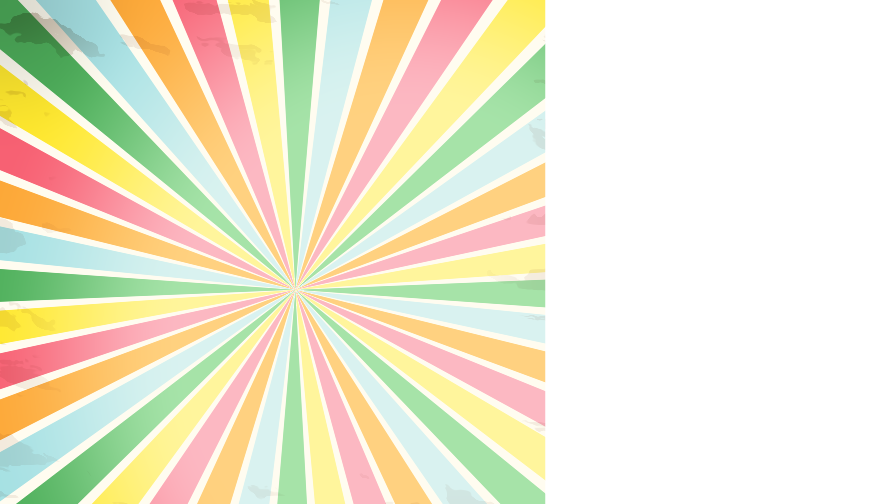
This background is drawn by a WebGL 2 fragment shader. Its source:

```glsl
#version 300 es
precision highp float;

uniform vec2 u_resolution;
out vec4 fragColor;

const float TAU = 6.2831853;
const float RAY_COUNT = 40.0;
const float RAY_FILL = 0.79;
const float PANEL_WIDTH = 1.082;
const vec2 BURST_CENTER = vec2(0.586, 0.425);
const vec2 LIGHT_CENTER = vec2(0.80, 0.306);
const vec3 CREAM = vec3(1.0, 0.99, 0.94);

// Pale tones near the light, rich tones far from it
const vec3 PALE[5] = vec3[5](
    vec3(0.65, 0.89, 0.66), vec3(1.0, 0.96, 0.61), vec3(0.99, 0.72, 0.76),
    vec3(1.0, 0.82, 0.50), vec3(0.85, 0.95, 0.94));
const vec3 RICH[5] = vec3[5](
    vec3(0.31, 0.69, 0.36), vec3(1.0, 0.91, 0.18), vec3(0.97, 0.38, 0.45),
    vec3(0.99, 0.66, 0.22), vec3(0.65, 0.88, 0.89));

float hash(vec2 p) {
    p = fract(p * vec2(0.1031, 0.1137));
    p += dot(p, p.yx + 33.33);
    return fract((p.x + p.y) * p.x * 7.13);
}

float valueNoise(vec2 p) {
    vec2 cell = floor(p);
    vec2 f = fract(p);
    f = f * f * (3.0 - 2.0 * f);
    float low = mix(hash(cell), hash(cell + vec2(1, 0)), f.x);
    float high = mix(hash(cell + vec2(0, 1)), hash(cell + vec2(1, 1)), f.x);
    return mix(low, high, f.y);
}

float fbm(vec2 p) {
    float sum = 0.0;
    float amplitude = 0.5;
    for (int i = 0; i < 4; i++) {
        sum += amplitude * valueNoise(p);
        p = mat2(1.6, 1.2, -1.2, 1.6) * p + 17.3;
        amplitude *= 0.5;
    }
    return sum;
}

mat2 rotation(float angle) {
    float c = cos(angle), s = sin(angle);
    return mat2(c, s, -s, c);
}

// Slightly flattened fan of coloured rays with cream gaps
vec3 sunburst(vec2 p, float richness, float pixel) {
    vec2 q = rotation(0.0148) * (p - BURST_CENTER);
    q.y /= 0.895;
    float pitch = TAU / RAY_COUNT;
    float turn = atan(q.y, q.x) / pitch;
    float id = floor(turn + 0.5);
    int tone = int(mod(id + RAY_COUNT, 5.0));
    float inside = (0.5 * RAY_FILL - abs(turn - id)) * pitch * length(q);
    vec3 ray = mix(PALE[tone], RICH[tone], richness);
    return mix(CREAM, ray, smoothstep(-0.6 * pixel, 0.6 * pixel, inside));
}

// Streaky worn patches that gather along the panel borders
float wornPatches(vec2 p) {
    float top = smoothstep(0.30, 0.0, 1.0 - p.y) * smoothstep(1.1, 0.3, p.x);
    float left = 0.8 * smoothstep(0.22, 0.0, p.x);
    float right = 0.75 * smoothstep(0.18, 0.0, PANEL_WIDTH - p.x);
    float bottom = 0.6 * smoothstep(0.16, 0.0, p.y);
    float border = max(max(top, left), max(right, bottom));
    vec2 streak = rotation(0.35) * p * vec2(9.0, 26.0);
    float grain = fbm(streak + 2.0 * fbm(p * 11.0));
    float cutoff = mix(0.80, 0.53, border);
    return border * smoothstep(cutoff, cutoff + 0.025, grain);
}

void main() {
    float pixel = 1.0 / u_resolution.y;
    vec2 p = gl_FragCoord.xy * pixel;

    // Light falloff deepens the colours toward the upper left
    float lightDistance = length((p - LIGHT_CENTER) * vec2(1.0, 0.9));
    float richness = smoothstep(0.43, 0.86, lightDistance);
    vec3 color = sunburst(p, richness, pixel);

    // Wear and a shaded corner
    float corner = smoothstep(0.32, 0.0, length(p - vec2(0.0, 1.0)));
    float wear = wornPatches(p);
    color *= 1.0 - wear * mix(vec3(0.06, 0.09, 0.10), vec3(0.20, 0.24, 0.28), corner);
    color *= 1.0 - 0.14 * corner;

    // White margin beside the panel
    float margin = smoothstep(-0.5 * pixel, 0.5 * pixel, p.x - PANEL_WIDTH);
    fragColor = vec4(mix(color, vec3(1.0), margin), 1.0);
}
```
